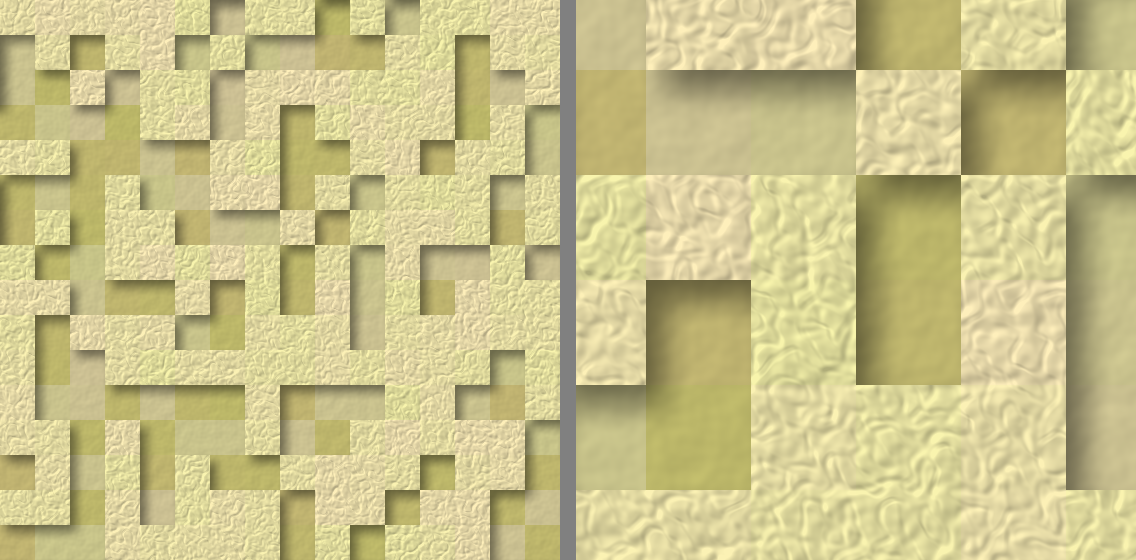
Left, the full canvas; right, a detail of the centre.
Write a Shadertoy shader that draws this pattern.

```glsl
// Sandstone mosaic: rough raised square blocks casting soft shadows on smooth recessed tiles.

const float CELLS = 16.0;                      // blocks across and down
const float RAISED_SHARE = 0.58;
const vec2 LIGHT_DIR = vec2(-0.707, 0.707);    // light from the upper left
const vec2 SHADOW_OFFSET = vec2(0.18, -0.20);  // in cells
const float SHADOW_BLUR = 0.28;
const float SHADOW_STRENGTH = 0.46;

const vec3 STONE = vec3(0.870, 0.840, 0.625);
const vec3 PALE = vec3(0.785, 0.760, 0.555);
const vec3 OLIVE = vec3(0.740, 0.710, 0.425);

// Integer hash of a lattice point, wrapped so the design tiles
float hash(vec2 id, float period, float seed) {
    uvec2 q = uvec2(mod(id, period));
    uint n = q.x * 1597334677u ^ q.y * 3812015801u ^ uint(seed) * 2798796415u;
    n = (n ^ (n >> 16)) * 2146121005u;
    n = (n ^ (n >> 15)) * 2221713035u;
    n ^= n >> 16;
    return float(n >> 8) / 16777216.0;
}

float gradientDot(vec2 id, vec2 offset, float period, float seed) {
    float angle = 6.2832 * hash(id, period, seed);
    return dot(vec2(cos(angle), sin(angle)), offset);
}

// Periodic gradient noise
float noise(vec2 p, float period, float seed) {
    vec2 i = floor(p), f = p - i;
    vec2 u = f * f * f * (f * (f * 6.0 - 15.0) + 10.0);
    vec2 e = vec2(1.0, 0.0);
    return mix(mix(gradientDot(i, f, period, seed),
                   gradientDot(i + e.xy, f - e.xy, period, seed), u.x),
               mix(gradientDot(i + e.yx, f - e.yx, period, seed),
                   gradientDot(i + e.xx, f - e.xx, period, seed), u.x), u.y);
}

// Narrow groove along the zero line of the noise
float crease(vec2 p, float frequency, float seed) {
    return smoothstep(0.0, 0.2, abs(noise(p * frequency, CELLS * frequency, seed)));
}

// Heights in cells: x = cracked stone, y = gently rippled floor
vec2 reliefHeight(vec2 p) {
    float broad = noise(p * 3.0, CELLS * 3.0, 11.0);
    float fine = noise(p * 8.0, CELLS * 8.0, 12.0);
    vec2 warped = p + 0.12 * vec2(broad, -broad) + 0.03 * fine;
    float rough = 0.09 * crease(warped, 2.0, 13.0)
                + 0.07 * crease(warped, 4.0, 14.0)
                + 0.10 * fine + 0.12 * broad;
    return vec2(rough, 0.10 * broad + 0.035 * fine);
}

// Slope towards the light, positive where lit
vec2 reliefSlope(vec2 p, float reach) {
    vec2 d = LIGHT_DIR * reach;
    return (reliefHeight(p - d) - reliefHeight(p + d)) / (2.0 * reach);
}

float isRaised(vec2 id) {
    return step(hash(id, CELLS, 3.0), RAISED_SHARE);
}

// Flat colour of a cell, with its raised flag in alpha
vec4 cellFace(vec2 id) {
    float raised = isRaised(id);
    vec3 tile = mix(PALE, OLIVE, step(0.5, hash(id, CELLS, 4.0)));
    vec3 tint = mix(vec3(1.015, 0.985, 1.04), vec3(0.99, 1.01, 0.955), hash(id, CELLS, 5.0));
    return vec4(mix(tile, STONE, raised) * tint, raised);
}

// Blend of the four nearest cells, one pixel wide at their borders
vec4 smoothFace(vec2 p, float pixel) {
    vec2 corner = floor(p + 0.5);
    vec2 w = clamp((p - corner) / pixel + 0.5, 0.0, 1.0);
    vec4 lower = mix(cellFace(corner - 1.0), cellFace(corner - vec2(0.0, 1.0)), w.x);
    vec4 upper = mix(cellFace(corner - vec2(1.0, 0.0)), cellFace(corner), w.x);
    return mix(lower, upper, w.y);
}

// Blurred coverage of a unit square
float softSquare(vec2 q, float blur) {
    vec2 s = smoothstep(-blur, blur, q) - smoothstep(-blur, blur, q - 1.0);
    return s.x * s.y;
}

float dropShadow(vec2 p) {
    vec2 id = floor(p);
    float shade = 0.0;
    for (int y = -1; y <= 1; y++)
        for (int x = -1; x <= 1; x++) {
            vec2 caster = id + vec2(x, y);
            shade += isRaised(caster) * softSquare(p - SHADOW_OFFSET - caster, SHADOW_BLUR);
        }
    return shade;
}

void mainImage(out vec4 fragColor, in vec2 fragCoord) {
    float pixel = CELLS / min(iResolution.x, iResolution.y);
    vec2 p = fragCoord * pixel;
    vec4 face = smoothFace(p, pixel);

    // Relief shading, stronger on the raised stone
    vec2 slope = reliefSlope(p, 0.03);
    float relief = mix(0.06 * slope.y, 0.075 * slope.x, face.a);
    vec3 color = face.rgb * (1.0 + clamp(relief, -0.20, 0.13));

    // Shadows fall on recessed tiles only
    color *= 1.0 - SHADOW_STRENGTH * dropShadow(p) * (1.0 - face.a);
    fragColor = vec4(color, 1.0);
}
```
